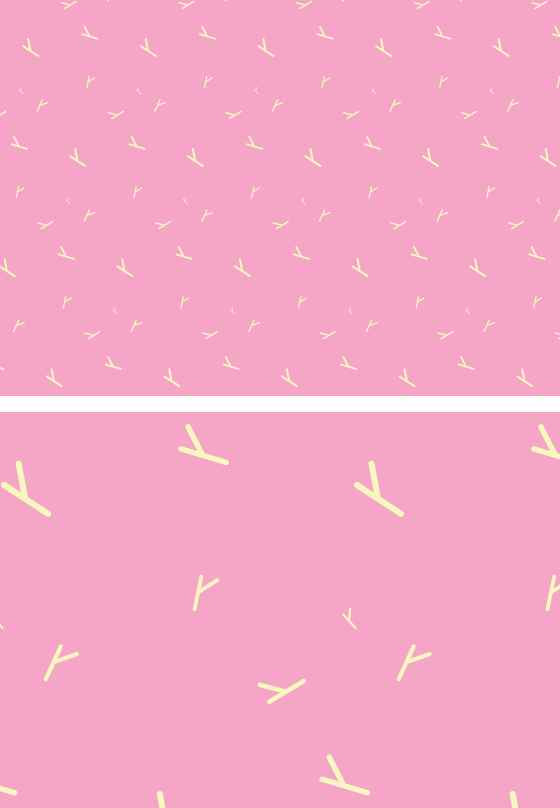
Top, the full canvas; bottom, a detail of the centre.
Give the GLSL for this pattern, as a Shadertoy shader.

```glsl
// Cream forked twigs scattered in a staggered repeat on flat pink.

const vec3 PINK = vec3(0.96, 0.65, 0.78);
const vec3 CREAM = vec3(0.97, 0.97, 0.75);

const float TILES_ACROSS = 4.761;             // tile widths over the canvas
const vec2 ROW_STEP = vec2(0.4, 0.936);       // shift from one row to the next
const int TWIG_COUNT = 6;

// Twigs of one tile: centre x, centre y, angle, length (in tile widths, y down)
const vec4 TWIGS[TWIG_COUNT] = vec4[](
    vec4(0.261, 0.434, -2.562, 0.159),
    vec4(0.764, 0.310, -2.850, 0.143),
    vec4(0.748, 0.699, -1.368, 0.101),
    vec4(0.177, 0.779, -2.300, 0.055),
    vec4(0.338, 0.897, -1.143, 0.109),
    vec4(0.999, 0.978,  2.600, 0.120)
);

float segmentDistance(vec2 p, vec2 a, vec2 b) {
    vec2 ab = b - a;
    float t = clamp(dot(p - a, ab) / dot(ab, ab), 0.0, 1.0);
    return length(p - a - ab * t);
}

// Offset to the nearest copy of a point in the staggered lattice
vec2 nearestRepeat(vec2 offset, vec2 rowStep) {
    offset -= rowStep * floor(offset.y / rowStep.y + 0.5);
    offset.x -= floor(offset.x + 0.5);
    return offset;
}

// Unit-length stem with one side branch at 45 degrees
float twigDistance(vec2 p, float halfWidth) {
    float stem = segmentDistance(p, vec2(-0.47, 0.0), vec2(0.47, 0.0));
    float branch = segmentDistance(p, vec2(0.02, 0.0), vec2(0.46));
    return min(stem, branch) - halfWidth;
}

// Distance to one twig and its repeats, in tile widths
float placedTwig(vec2 p, vec4 twig) {
    vec2 offset = nearestRepeat(p - twig.xy, ROW_STEP);
    vec2 along = vec2(cos(twig.z), sin(twig.z));
    vec2 across = vec2(-along.y, along.x);
    vec2 local = vec2(dot(offset, along), dot(offset, across)) / twig.w;
    return twigDistance(local, 0.054) * twig.w;
}

void mainImage(out vec4 fragColor, in vec2 fragCoord) {
    // Tile units measured from the top left
    float pixel = TILES_ACROSS / iResolution.x;
    vec2 p = vec2(fragCoord.x, iResolution.y - fragCoord.y) * pixel;

    float d = 1e3;
    for (int i = 0; i < TWIG_COUNT; i++) {
        d = min(d, placedTwig(p, TWIGS[i]));
    }

    // Antialiased fill over about one pixel
    float coverage = clamp(0.5 - d / pixel, 0.0, 1.0);
    fragColor = vec4(mix(PINK, CREAM, coverage), 1.0);
}
```
